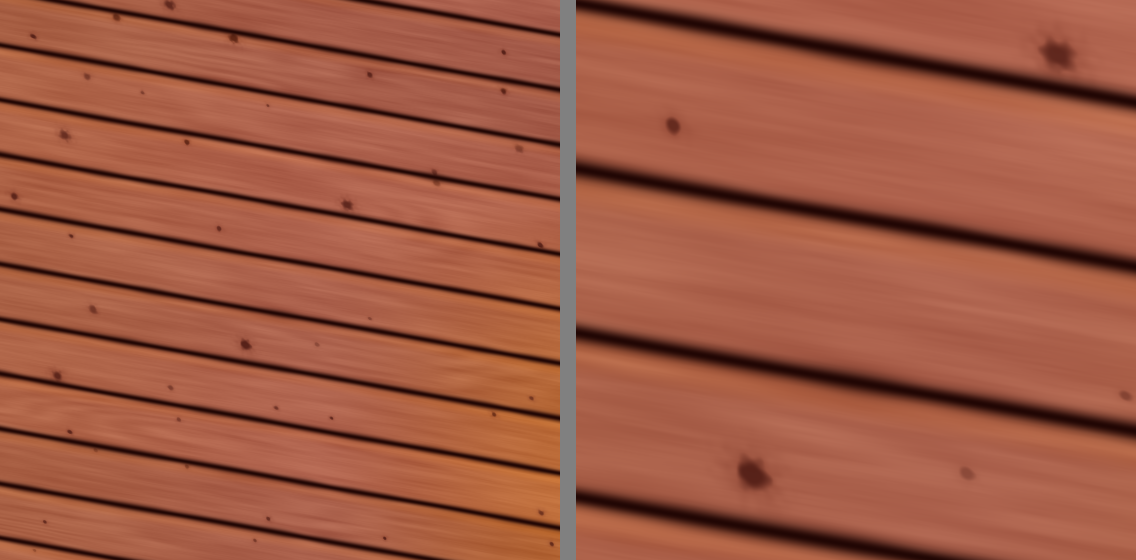
Left: the whole. Right: its middle third, enlarged.
Reproduce this texture procedurally as a WebGL 2 fragment shader.

```glsl
#version 300 es
precision highp float;
// Red-brown timber cladding: slanted boards split by soft dark grooves.
// A sheared coordinate numbers the boards; stretched noise gives the grain,
// and hashed cells along every board scatter the knots.
uniform vec2 u_resolution;
out vec4 fragColor;

const float PITCH = 0.0978;   // vertical distance between grooves
const float SLOPE = 0.1775;   // fall of the boards from left to right

float hash(vec2 p) {
    vec3 q = fract(vec3(p.xyx) * vec3(0.1031, 0.1030, 0.0973));
    q += dot(q, q.yzx + 33.33);
    return fract((q.x + q.y) * q.z);
}

float noise(vec2 p) {
    vec2 cell = floor(p), f = fract(p);
    f = f * f * (3.0 - 2.0 * f);
    float low = mix(hash(cell), hash(cell + vec2(1, 0)), f.x);
    float high = mix(hash(cell + vec2(0, 1)), hash(cell + vec2(1, 1)), f.x);
    return mix(low, high, f.y);
}

float fbm(vec2 p) {
    float sum = 0.0, gain = 0.5;
    for (int i = 0; i < 4; i++) {
        sum += gain * noise(p);
        p = p * 2.03 + 7.1;
        gain *= 0.5;
    }
    return sum;
}

// Broad light over the wall: rosy at upper right, orange at lower right
vec3 woodTone(vec2 uv) {
    vec3 tone = mix(vec3(0.675, 0.385, 0.275), vec3(0.67, 0.375, 0.295), smoothstep(0.0, 0.6, uv.x));
    float glow = smoothstep(0.55, 1.05, uv.x) * (1.0 - smoothstep(0.25, 0.72, uv.y));
    tone = mix(tone, vec3(0.73, 0.42, 0.22), glow);
    float rose = smoothstep(0.4, 1.0, uv.x) * smoothstep(0.55, 1.0, uv.y);
    return mix(tone, vec3(0.63, 0.34, 0.28), 0.65 * rose);
}

// Fine streaks plus sparse arched growth rings, centred on zero
float grain(vec2 along, float board) {
    vec2 p = along + vec2(board * 3.7, board * 5.3);
    float streaks = fbm(p * vec2(7.0, 130.0)) - 0.47;
    float field = noise(p * vec2(2.2, 17.0));
    float rings = sin(field * 45.0 + 2.0 * noise(p * vec2(12.0, 60.0)));
    float patches = smoothstep(0.45, 0.8, noise(p * vec2(3.0, 9.0) + 40.0));
    return 0.13 * streaks + 0.018 * rings * patches;
}

// x: darkness of the core, y: reddish halo
vec2 knot(vec2 along, float board) {
    float column = along.x * 5.0 + hash(vec2(board, 3.0));
    vec2 id = vec2(floor(column), board + 20.0);
    float present = step(hash(id + 11.0), 0.78);
    float size = mix(0.0035, 0.0115, pow(hash(id + 23.0), 2.5));
    vec2 center = vec2(mix(0.15, 0.85, hash(id + 37.0)), mix(0.08, 0.92, hash(id + 51.0)));
    vec2 offset = vec2((fract(column) - center.x) / 5.0, along.y - center.y * PITCH);
    offset.y += 0.15 * offset.x;
    float ragged = 0.75 + 0.5 * noise(offset * 190.0 + id * 9.0);
    float r = length(offset * vec2(0.9, 1.0)) / (size * ragged);
    float strength = mix(0.3, 0.9, hash(id + 67.0));
    return present * strength * vec2(1.0 - smoothstep(0.35, 1.15, r), exp(-0.6 * r * r));
}

void main() {
    vec2 uv = gl_FragCoord.xy / u_resolution;

    // Board number and position within the board
    float wobble = 0.0016 * (noise(vec2(uv.x * 5.0, uv.y * 9.0)) - 0.5);
    float level = (uv.y + SLOPE * uv.x - 0.0391 + wobble) / PITCH;
    float board = floor(level);
    float across = fract(level);
    vec2 along = vec2(uv.x, across * PITCH);

    // Timber with tint per board, blotches and grain
    vec3 color = woodTone(uv);
    color *= 1.0 + 0.06 * (hash(vec2(board + 40.0, 8.0)) - 0.5);
    float blotch = fbm(vec2(uv.x * 5.0 + board * 4.1, across * 1.8 + board * 3.0)) - 0.47;
    color += blotch * vec3(0.07, 0.08, 0.07);
    color += grain(along, board) * vec3(0.8, 0.85, 0.75);

    // Knots
    vec2 mark = knot(along, board);
    color = mix(color, vec3(0.46, 0.18, 0.12), 0.55 * mark.y);
    color = mix(color, vec3(0.25, 0.07, 0.05), 0.8 * mark.x);

    // Warm bevel under each groove, then the soft groove itself
    color += vec3(0.035, 0.02, -0.015) * smoothstep(0.72, 0.88, across);
    float gap = min(across, 1.0 - across) * PITCH;
    float width = 0.0058 + 0.0012 * (noise(vec2(uv.x * 22.0, floor(level + 0.5) * 7.0)) - 0.5);
    float groove = exp(-pow(gap / width, 2.0));
    color = mix(color, vec3(0.13, 0.025, 0.015), groove);

    fragColor = vec4(color, 1.0);
}
```
